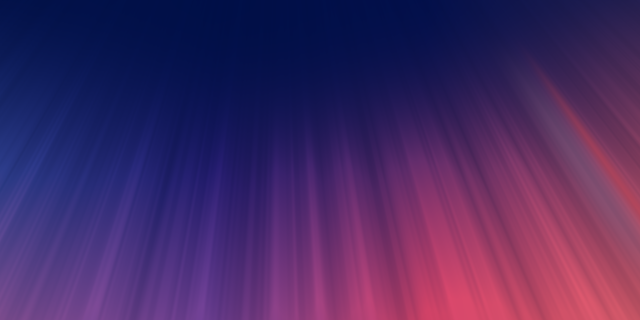
Reproduce this background procedurally as a WebGL 2 fragment shader.

```glsl
#version 300 es
precision highp float;
// Soft light rays fanning down from a point above the canvas.
// Three horizontal colour bands are blended by height; each ray shifts that
// height and the brightness, so the warm light climbs in streaks.

uniform vec2 u_resolution;
out vec4 fragColor;

// Fan origin, in units of canvas height
const vec2 FAN_ORIGIN = vec2(0.872, 1.91);
const float MID_HEIGHT = 0.45;
const float RAY_LIFT = 0.12;
const float RAY_GAIN = 0.13;
const float GRAIN_LIFT = 0.13;
const float GRAIN_GAIN = 0.14;

// Colour bands, each with four stops from left to right
const vec3 LOW[4] = vec3[4](
    vec3(0.50, 0.30, 0.56), vec3(0.42, 0.24, 0.56),
    vec3(0.79, 0.25, 0.39), vec3(0.80, 0.34, 0.40));
const vec3 MIDDLE[4] = vec3[4](
    vec3(0.17, 0.23, 0.53), vec3(0.14, 0.11, 0.43),
    vec3(0.38, 0.17, 0.40), vec3(0.58, 0.26, 0.38));
const vec3 HIGH[4] = vec3[4](
    vec3(0.01, 0.07, 0.29), vec3(0.00, 0.06, 0.28),
    vec3(0.01, 0.06, 0.29), vec3(0.14, 0.12, 0.31));

// Main rays: slope, half width, strength (negative is shadow)
const int RAY_COUNT = 13;
const vec3 RAYS[RAY_COUNT] = vec3[RAY_COUNT](
    vec3(-0.410, 0.035, -0.30), vec3(-0.240, 0.030, -0.45),
    vec3(-0.060, 0.025, -0.25), vec3(-0.008, 0.009, 0.50),
    vec3(0.069, 0.010, 0.35), vec3(0.138, 0.022, 0.35),
    vec3(0.190, 0.020, -0.35), vec3(0.315, 0.060, 0.35),
    vec3(0.407, 0.008, 0.25), vec3(0.440, 0.025, -0.50),
    vec3(0.510, 0.040, 0.35), vec3(0.598, 0.026, -0.60),
    vec3(0.775, 0.035, -0.35));

// Tinted streaks on the right
const vec3 HAZE = vec3(0.47, 0.37, 0.50);
const vec3 EMBER = vec3(0.74, 0.25, 0.31);
const float HAZE_SLOPE = 0.665;
const float EMBER_SLOPE = 0.718;

float hash(float n) {
    n = fract(n * 0.1031);
    n *= n + 33.33;
    n *= n + n;
    return fract(n);
}

float noise(float x) {
    float cell = floor(x);
    float f = x - cell;
    return mix(hash(cell), hash(cell + 1.0), f * f * (3.0 - 2.0 * f));
}

float streak(float slope, float center, float width) {
    float d = (slope - center) / width;
    return exp(-d * d);
}

vec3 bandColor(vec3 stops[4], float x) {
    float t = clamp(x, 0.0, 1.0) * 3.0;
    vec3 color = mix(stops[0], stops[1], clamp(t, 0.0, 1.0));
    color = mix(color, stops[2], clamp(t - 1.0, 0.0, 1.0));
    return mix(color, stops[3], clamp(t - 2.0, 0.0, 1.0));
}

// Fine streaks at three scales, centred on zero
float rayGrain(float slope) {
    float sum = 0.0;
    float frequency = 30.0;
    float weight = 0.50;
    for (int i = 0; i < 3; i++) {
        sum += weight * (noise(slope * frequency + 100.0) - 0.5);
        frequency *= 2.4;
        weight *= 0.78;
    }
    return sum;
}

void main() {
    vec2 uv = gl_FragCoord.xy / u_resolution;
    vec2 p = vec2(uv.x * 2.0, uv.y);
    float slope = (p.x - FAN_ORIGIN.x) / (FAN_ORIGIN.y - p.y);

    // Ray strength, fading toward the dark top, sooner in the middle
    float side = clamp(abs(uv.x - 0.45) * 2.0, 0.0, 1.0);
    float glow = 0.0;
    for (int i = 0; i < RAY_COUNT; i++) {
        glow += RAYS[i].z * streak(slope, RAYS[i].x, RAYS[i].y);
    }
    float fade = smoothstep(mix(0.75, 1.0, side), 0.3, uv.y);
    float grain = rayGrain(slope);
    float height = uv.y - fade * (RAY_LIFT * glow + GRAIN_LIFT * grain);

    // Blend the bands; light reaches higher at both sides
    float rise = clamp((1.0 - height) / (1.0 - MID_HEIGHT), 0.0, 1.0);
    rise = pow(rise, mix(2.5, 1.1, side));
    vec3 color = mix(bandColor(HIGH, uv.x), bandColor(MIDDLE, uv.x), rise);
    float lowBlend = clamp(1.0 - height / MID_HEIGHT, 0.0, 1.0);
    color = mix(color, bandColor(LOW, uv.x), lowBlend);

    // Brightness of rays and the tinted streaks
    color *= 1.0 + fade * RAY_GAIN * glow + mix(0.4, 1.0, fade) * GRAIN_GAIN * grain;
    float body = smoothstep(0.9, 0.5, uv.y);
    float lower = smoothstep(0.0, 0.4, uv.y);
    color = mix(color, HAZE, 0.5 * body * lower * streak(slope, HAZE_SLOPE, 0.042));
    color = mix(color, EMBER, 0.5 * body * streak(slope, EMBER_SLOPE, 0.015));

    fragColor = vec4(clamp(color, 0.0, 1.0), 1.0);
}
```
